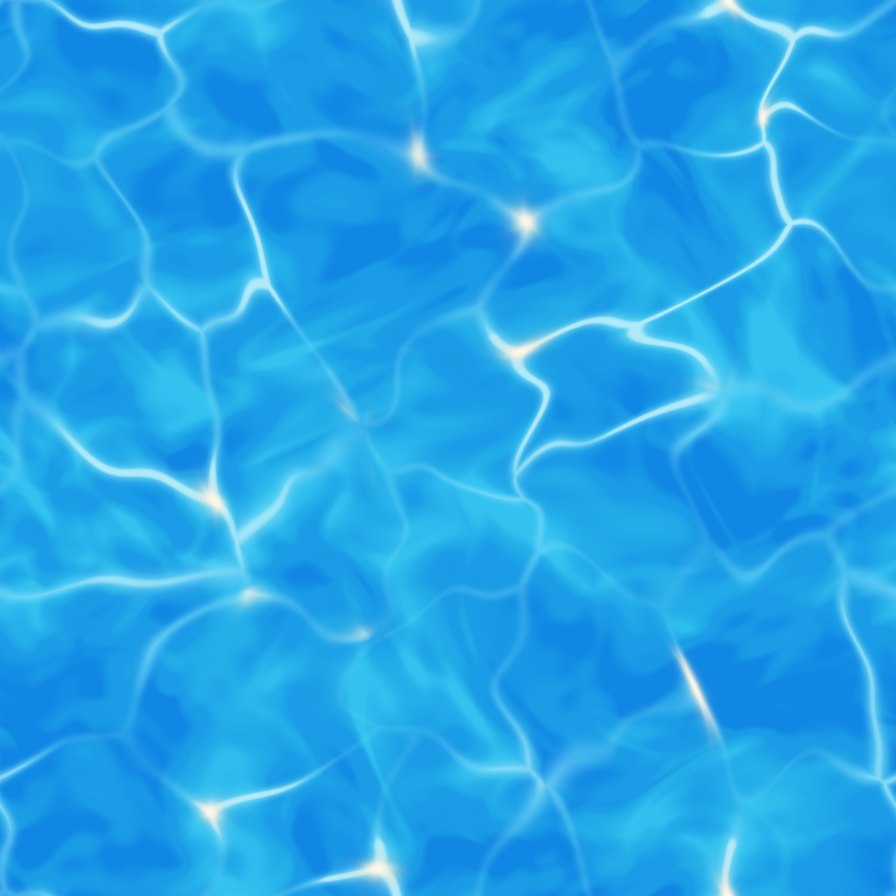
Give the GLSL for this texture, as a Shadertoy shader.

```glsl
// Sunlit pool water: a warped cellular web of caustic lines with warm glints
// at some junctions, over soft blue patches. Layered sines bend the domain, and
// every lattice wraps on a whole number of cells, so the square tiles.

const float TAU = 6.2831853;

const vec3 DEEP  = vec3(0.06, 0.53, 0.89);
const vec3 BLUE  = vec3(0.10, 0.61, 0.90);
const vec3 AZURE = vec3(0.13, 0.67, 0.91);
const vec3 CYAN  = vec3(0.20, 0.76, 0.94);
const vec3 LIGHT = vec3(0.46, 0.85, 0.97);
const vec3 PALE  = vec3(0.74, 0.93, 0.97);
const vec3 WARM  = vec3(0.88, 0.84, 0.80);
const vec3 GLINT = vec3(1.00, 0.97, 0.91);

// Random pair for a lattice cell, wrapped to the period
vec2 cellHash(vec2 cell, vec2 period, float seed) {
    vec2 wrapped = floor(mod(cell + 0.5, period)) + seed * 17.0;
    vec3 q = fract(wrapped.xyx * vec3(0.1031, 0.1030, 0.0973));
    q += dot(q, q.yzx + 33.33);
    return fract((q.xx + q.yz) * q.zy);
}

float gauss(float x, float width) {
    return exp(-x * x / (width * width));
}

// Smooth value noise that wraps
float noise(vec2 uv, vec2 period, float seed) {
    vec2 p = uv * period, cell = floor(p), f = p - cell;
    f = f * f * f * (f * (f * 6.0 - 15.0) + 10.0);
    float a = cellHash(cell, period, seed).x;
    float b = cellHash(cell + vec2(1, 0), period, seed).x;
    float c = cellHash(cell + vec2(0, 1), period, seed).x;
    float d = cellHash(cell + vec2(1, 1), period, seed).x;
    return mix(mix(a, b, f.x), mix(c, d, f.x), f.y);
}

float layeredNoise(vec2 uv, vec2 period, float seed) {
    return 0.46 * noise(uv, period, seed)
         + 0.31 * noise(uv, period * 2.0, seed + 1.0)
         + 0.23 * noise(uv, period * 4.0, seed + 2.0);
}

// Bend the domain with sines of whole frequency
vec2 ripple(vec2 uv, float strength, float phase) {
    float freq = 1.0;
    for (int i = 0; i < 5; i++) {
        vec2 wave = vec2(uv.y * freq + uv.x, uv.x * freq - uv.y);
        uv += strength / freq * sin(TAU * wave + phase + vec2(0.0, 1.9));
        freq += float(i) + 1.0;
        phase += 2.4;
    }
    return uv;
}

// Small curls of one whole frequency
vec2 curl(vec2 uv, float freq, float amount) {
    return uv + amount * sin(TAU * (freq * uv.yx + vec2(2, -1) * uv) + vec2(0.4, 2.2));
}

// x: gap to the edge, y: gap to the junction, z: junction id, w: id certainty
vec4 cellWeb(vec2 uv, vec2 cells, float seed) {
    vec2 p = uv * cells, home = floor(p);
    vec4 dist = vec4(9.0);
    vec3 id = vec3(0.0);
    for (int y = -2; y <= 2; y++)
    for (int x = -2; x <= 2; x++) {
        vec2 cell = home + vec2(x, y);
        vec2 rnd = cellHash(cell, cells, seed);
        float d = length((cell + 0.1 + 0.8 * rnd - p) / cells);
        float tag = rnd.x * 7.0 + rnd.y * 3.0;
        if (d < dist.x) {
            dist = vec4(d, dist.xyz);
            id = vec3(tag, id.xy);
        } else if (d < dist.y) {
            dist = vec4(dist.x, d, dist.yz);
            id = vec3(id.x, tag, id.y);
        } else if (d < dist.z) {
            dist = vec4(dist.xy, d, dist.z);
            id.z = tag;
        } else dist.w = min(dist.w, d);
    }
    float certainty = smoothstep(0.0, 0.035, dist.w - dist.z);
    return vec4(dist.yz - dist.x, fract(id.x + id.y + id.z), certainty);
}

// Water colour from dark to bright
vec3 waterColor(float tone) {
    vec3 c = mix(DEEP, BLUE, smoothstep(0.24, 0.42, tone));
    c = mix(c, AZURE, smoothstep(0.47, 0.63, tone));
    return mix(c, CYAN, smoothstep(0.60, 0.84, tone));
}

void mainImage(out vec4 fragColor, in vec2 fragCoord) {
    vec2 uv = fragCoord / iResolution.xy;
    vec2 bent = curl(ripple(uv, 0.036, 0.7), 6.0, 0.011);
    vec2 swirl = curl(ripple(uv, 0.040, 3.1), 7.0, 0.012);

    // Caustic web, fading in and out along its lines
    vec4 web = cellWeb(bent, vec2(5.0, 6.0), 3.0);
    float power = smoothstep(0.2, 0.85, noise(uv, vec2(7.0), 5.0));
    float lit = smoothstep(0.70, 0.80, web.z) * web.w;
    power = clamp(power + 0.5 * lit * gauss(web.y, 0.06), 0.0, 1.0);
    float line = gauss(web.x, mix(0.010, 0.015, power)) * mix(0.18, 1.0, power);

    // Soft patches, faint deeper web and dark creases
    vec4 faint = cellWeb(swirl, vec2(7.0, 8.0), 8.0);
    float veil = noise(uv, vec2(5.0), 11.0);
    float crease = gauss(noise(swirl, vec2(8.0, 10.0), 21.0) - 0.5, 0.07);
    float tone = layeredNoise(swirl, vec2(8.0, 10.0), 14.0) - 0.04;
    tone += 0.12 * gauss(web.x, 0.04) * power;
    tone += 0.22 * gauss(faint.x, 0.018) * veil;
    tone -= 0.12 * crease * (1.0 - veil);

    vec3 color = waterColor(tone);
    color = mix(color, LIGHT, 0.9 * line);
    color = mix(color, PALE, smoothstep(0.6, 1.0, line) * power * 0.85);

    // Warm halo and white core of the glints
    color = mix(color, WARM, 0.5 * lit * gauss(web.y, 0.028));
    color = mix(color, GLINT, lit * gauss(web.y, 0.016));
    fragColor = vec4(color, 1.0);
}
```
